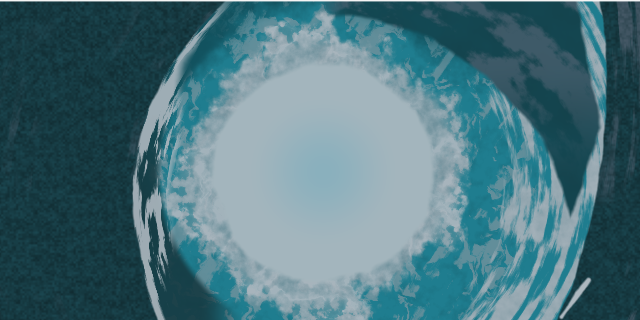
This background is drawn by a WebGL 2 fragment shader. Its source:

```glsl
#version 300 es
precision highp float;
// Aerial view of a pale round ice pool in a teal vortex, framed by dark forest.
uniform vec2 u_resolution;
out vec4 fragColor;

const vec3 FOREST = vec3(0.085, 0.225, 0.255);
const vec3 DEEP = vec3(0.07, 0.32, 0.37);
const vec3 TEAL = vec3(0.12, 0.49, 0.56);
const vec3 SLATE = vec3(0.30, 0.38, 0.44);
const vec3 SHADE = vec3(0.47, 0.58, 0.62);
const vec3 ICE = vec3(0.68, 0.72, 0.75);
const vec3 POOL = vec3(0.64, 0.71, 0.74);
const vec3 POOL_CORE = vec3(0.54, 0.69, 0.74);

float hash(vec2 p) {
  return fract(sin(dot(p, vec2(127.1, 311.7))) * 43758.5453);
}

float noise(vec2 p) {
  vec2 i = floor(p), f = fract(p);
  f = f * f * (3.0 - 2.0 * f);
  return mix(mix(hash(i), hash(i + vec2(1, 0)), f.x),
             mix(hash(i + vec2(0, 1)), hash(i + vec2(1, 1)), f.x), f.y);
}

float fbm(vec2 p) {
  float sum = 0.0, amp = 0.5;
  for (int i = 0; i < 5; i++) {
    sum += amp * noise(p);
    p = mat2(1.6, 1.2, -1.2, 1.6) * p + 7.3;
    amp *= 0.5;
  }
  return sum;
}

// Thin bright creases where the noise crosses its middle value
float ridges(vec2 p, float sharpness) {
  return pow(1.0 - abs(2.0 * fbm(p) - 1.0), sharpness);
}

// Noise stretched along circles around a centre
float arcStreaks(vec2 p, vec2 center, float across, float along) {
  vec2 d = p - center;
  return fbm(vec2(length(d) * across, atan(d.y, abs(d.x)) * along));
}

// Antialiased coverage where the distance is negative
float inside(float d, float softness) {
  return 1.0 - smoothstep(-softness, softness, d);
}

float band(float x, float center, float halfWidth) {
  return 1.0 - smoothstep(0.3 * halfWidth, halfWidth, abs(x - center));
}

float segment(vec2 p, vec2 a, vec2 b) {
  vec2 d = b - a;
  return length(p - a - d * clamp(dot(p - a, d) / dot(d, d), 0.0, 1.0));
}

vec3 forest(vec2 p, vec2 center, float amount) {
  float grain = noise(p * 150.0) * 0.6 + noise(p * 70.0) * 0.4;
  vec3 col = FOREST * (0.75 + 0.5 * grain);
  float rock = arcStreaks(p, center, 32.0, 7.0);
  float patches = smoothstep(0.4, 0.65, fbm(p * 4.0 + 3.0));
  return mix(col, SLATE * 0.9, amount * patches * smoothstep(0.48, 0.62, rock) * (0.5 + 0.5 * grain));
}

void main() {
  vec2 p = gl_FragCoord.xy / u_resolution.y;
  vec2 poolCenter = vec2(1.01, 0.463), leftCenter = vec2(1.266, 0.36);
  vec2 d = p - poolCenter;
  float r = length(d);
  float wobble = fbm(p * 9.0) - 0.5, fine = fbm(p * 42.0);
  float crack = ridges(p * 11.0 + 2.0 * wobble, 6.0);

  // Teal water, darker toward the top and upper left
  float dark = smoothstep(0.46, 0.58, r + 0.1 * wobble) * smoothstep(-0.1, 0.3, d.y - d.x * 0.6);
  vec3 col = mix(TEAL, DEEP, clamp(dark + 0.7 * (fine - 0.45), 0.0, 1.0));
  float fleck = smoothstep(0.53, 0.64, fbm(p * vec2(26.0, 18.0) + 5.0 * wobble));
  col = mix(col, SHADE, fleck * (0.75 - 0.55 * dark));

  // Broad pale surf on the right
  float surfR = length(p - vec2(1.0, 0.45));
  float surfStreak = arcStreaks(p, vec2(1.0, 0.45), 45.0, 5.0);
  float surf = smoothstep(0.605, 0.665, surfR + 0.25 * (surfStreak - 0.5)) * smoothstep(1.1, 1.35, p.x);
  float surfLight = smoothstep(0.32, 0.53, surfStreak + 0.15 * (fine - 0.5));
  col = mix(col, mix(TEAL, mix(SHADE, ICE, 0.6 * fine + 0.3), surfLight), surf);

  // Dark wedge sweeping down the upper right
  float wedgeRight = 1.88 - 0.2 * max(p.y - 0.6, 0.0) - 0.36 * max(0.6 - p.y, 0.0);
  float wedgeD = max(0.803 - length(p - vec2(1.0, 0.15)), p.x - wedgeRight) + 0.03 * wobble;
  float wedge = inside(wedgeD, 0.008) * smoothstep(0.98, 1.1, p.x);
  float haze = smoothstep(0.42, 0.62, arcStreaks(p, vec2(1.0, 0.15), 18.0, 6.0) + 0.3 * (fine - 0.5));
  haze *= smoothstep(0.4, 0.85, p.y);
  col = mix(col, mix(mix(FOREST, DEEP, 0.5 + 0.4 * wobble), SLATE, 0.75 * haze), wedge);

  // Crystalline ice collar
  float collar = inside(r - 0.435 + 0.22 * wobble + 0.03 * d.x - 0.06 * (fine - 0.5), 0.025);
  float iceLight = clamp(0.35 + 0.6 * crack + 1.5 * (fine - 0.45), 0.0, 1.0);
  vec3 iceColor = mix(SHADE, ICE, iceLight);
  iceColor = mix(iceColor, TEAL, 0.6 * smoothstep(0.38, 0.45, r) * smoothstep(0.5, 0.36, fine));
  col = mix(col, iceColor, collar * 0.92);

  // Smooth pool with a teal core
  vec3 pool = mix(POOL_CORE, POOL, smoothstep(0.0, 0.25, r));
  col = mix(col, pool, inside(r - 0.342 + 0.05 * wobble, 0.012));

  // Left shore: dark margin, then streaked foam
  float shoreD = length(p - leftCenter) - 0.85 + 0.02 * wobble;
  float leftSide = 1.0 - smoothstep(0.62, 0.78, p.x);
  float margin = smoothstep(0.5, 0.53, r) * leftSide;
  col = mix(col, mix(FOREST, DEEP, smoothstep(0.4, 0.85, p.y)), margin * 0.9);
  float foamStreak = arcStreaks(p, leftCenter, 65.0, 8.0);
  float foamWidth = 0.025 + 0.09 * band(p.y, 0.42, 0.42);
  float foam = inside(-shoreD - foamWidth, 0.02) * smoothstep(0.44, 0.54, foamStreak);
  foam = max(foam, band(shoreD, -0.012, 0.014) * smoothstep(0.3, 0.45, foamStreak));
  col = mix(col, ICE, foam * leftSide * 0.9);

  // Forest on both sides
  float leftForest = inside(-shoreD, 0.004) * step(p.x, 1.0);
  col = mix(col, forest(p, leftCenter, 0.7), leftForest);
  vec2 rightCenter = vec2(0.146, 0.72);
  float rightD = length(p - rightCenter) - 1.75 + 0.02 * wobble;
  col = mix(col, forest(p, rightCenter, 1.1), inside(-rightD, 0.004));
  float sliver = segment(p, vec2(1.755, 0.01), vec2(1.84, 0.125)) - 0.007 + 0.02 * wobble;
  col = mix(col, ICE, inside(sliver, 0.004));

  // Pale line along the top edge
  col = mix(col, vec3(0.96), smoothstep(0.993, 0.998, p.y));
  fragColor = vec4(col, 1.0);
}
```
